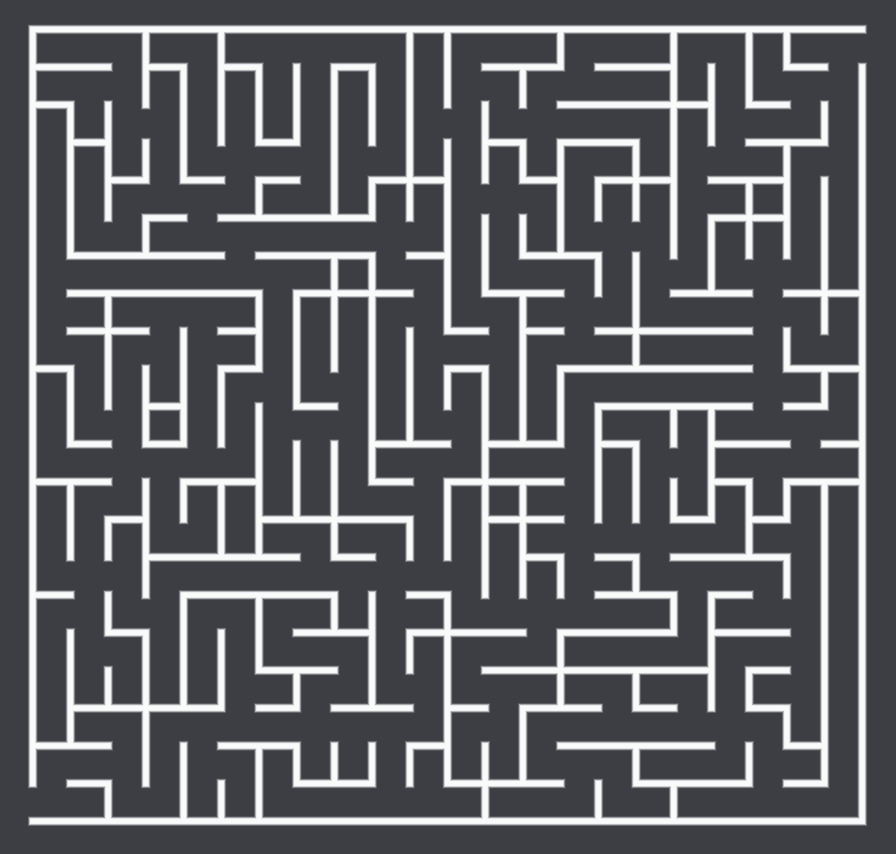
Reproduce this pattern procedurally as a Shadertoy shader.

```glsl
const ivec2 GRID = ivec2(22, 21);          // maze size in cells
const float CELL = 0.04415;                // cell size, canvas heights
const vec2 CENTER = vec2(-0.0006, 0.002);  // maze centre offset, canvas heights
const float HALF_WALL = 0.098;             // half wall thickness, cells
const float SOFTNESS = 0.046;              // edge blur, cells
const float BLOCK_BIAS = 0.4;              // chance to follow the block direction
const float STRAIGHT_BIAS = 0.6;           // chance to extend an incoming wall
const int BLOCK = 3;                       // posts per block side
const vec3 FLOOR_COLOR = vec3(0.240, 0.245, 0.268);
const vec3 WALL_COLOR = vec3(0.975, 0.980, 0.980);

const ivec2 DIRS[4] = ivec2[4](ivec2(1, 0), ivec2(0, 1), ivec2(-1, 0), ivec2(0, -1));

// Integer hash to the range 0..1
float random(ivec2 v, int salt) {
    uint h = uint(v.x) * 1597u + uint(v.y) * 51749u + uint(salt) * 7919u + 17u;
    h = (h ^ (h >> 15)) * 73244475u;
    h = (h ^ (h >> 13)) * 40503u;
    h = (h ^ (h >> 16)) * 73244475u;
    h ^= h >> 16;
    return float(h & 65535u) / 65536.0;
}

int randomDir(ivec2 v, int salt) {
    return int(random(v, salt) * 4.0);
}

bool isInterior(ivec2 v) {
    return v.x > 0 && v.y > 0 && v.x < GRID.x && v.y < GRID.y;
}

bool isInGrid(ivec2 v) {
    return v.x >= 0 && v.y >= 0 && v.x <= GRID.x && v.y <= GRID.y;
}

// Direction of the wall owned by an even post
int evenDir(ivec2 v) {
    if (!isInterior(v)) return -1;
    return random(v, 1) < BLOCK_BIAS ? randomDir(v / BLOCK, 2) : randomDir(v, 3);
}

// Odd posts take a direction that no even neighbour has used
int postDir(ivec2 v) {
    if (!isInterior(v)) return -1;
    if (((v.x + v.y) & 1) == 0) return evenDir(v);

    bool used[4];
    for (int d = 0; d < 4; d++) used[d] = evenDir(v + DIRS[d]) == ((d + 2) & 3);

    int start = randomDir(v, 4);
    bool goStraight = random(v, 5) < STRAIGHT_BIAS;
    int pick = -1;
    for (int i = 0; i < 4; i++) {
        int d = (start + i) & 3;
        if (used[d]) continue;
        if (goStraight && used[(d + 2) & 3]) return d;
        if (pick < 0) pick = d;
    }
    return pick;
}

bool hasWall(ivec2 a, int d) {
    ivec2 b = a + DIRS[d];
    if (!isInGrid(a) || !isInGrid(b)) return false;

    // Outer frame with one entrance and one exit
    if (a.x == b.x && a.x == 0) return min(a.y, b.y) > 0;
    if (a.x == b.x && a.x == GRID.x) return max(a.y, b.y) < GRID.y;
    if (a.y == b.y && (a.y == 0 || a.y == GRID.y)) return true;

    return postDir(a) == d || postDir(b) == ((d + 2) & 3);
}

// Distance to the walls that meet at the nearest post
float wallDistance(vec2 p) {
    vec2 post = floor(p + 0.5);
    vec2 q = p - post;
    float dist = 1.0;
    for (int d = 0; d < 4; d++) {
        if (!hasWall(ivec2(post), d)) continue;
        vec2 along = vec2(DIRS[d]);
        float side = abs(dot(q, vec2(-along.y, along.x)));
        dist = min(dist, max(side, -dot(q, along)) - HALF_WALL);
    }
    return dist;
}

void mainImage(out vec4 fragColor, in vec2 fragCoord) {
    vec2 uv = (fragCoord - 0.5 * iResolution.xy) / iResolution.y;
    vec2 p = (uv - CENTER) / CELL + 0.5 * vec2(GRID);
    float blur = max(SOFTNESS, 0.75 / (iResolution.y * CELL));
    float wall = 1.0 - smoothstep(-blur, blur, wallDistance(p));
    fragColor = vec4(mix(FLOOR_COLOR, WALL_COLOR, wall), 1.0);
}
```
